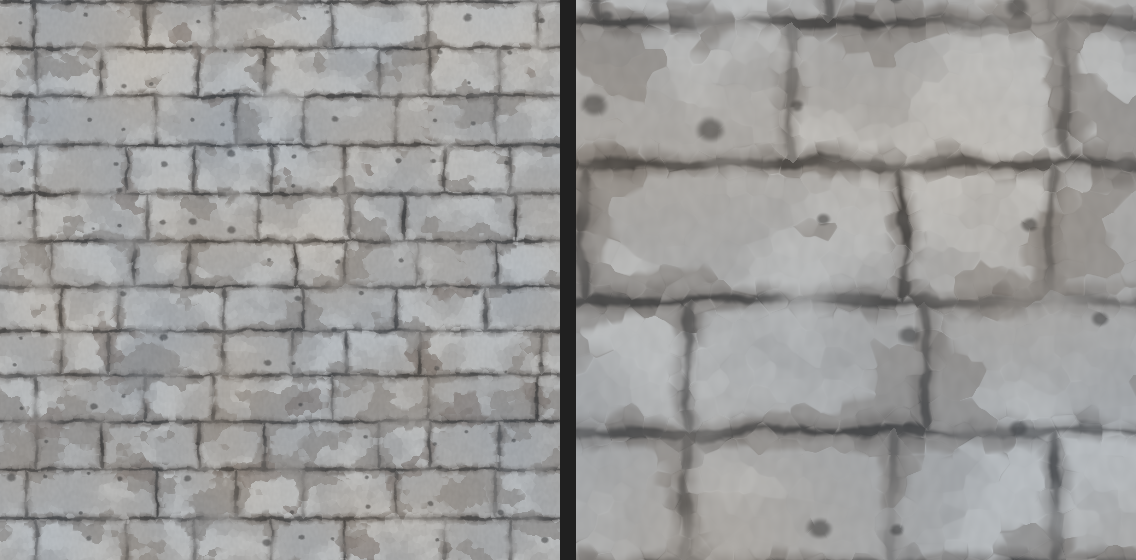
Left, the full canvas; right, a detail of the centre.
Reproduce this texture procedurally as a WebGL 1 fragment shader.

```glsl
precision highp float;
// Weathered, whitewashed stone wall: twelve courses of uneven blocks with ragged dark joints.
// Courses alternate six and seven blocks, and the joint layout recurs every eight courses.
// Painterly dabs quantise gradient noise into flat flakes, stains and chips.
uniform vec2 u_resolution;

const float COURSES = 12.0;
const float LAYOUT_PERIOD = 8.0;
const vec3 PALE = vec3(0.72, 0.725, 0.725);
const vec3 GREY = vec3(0.648, 0.65, 0.65);
const vec3 STAIN = vec3(0.56, 0.55, 0.54);
const vec3 BROWN = vec3(0.49, 0.46, 0.445);
const vec3 MORTAR = vec3(0.43, 0.415, 0.405);
const vec3 CREVICE = vec3(0.25, 0.25, 0.25);

float hash(vec2 c) {
  vec3 q = fract(c.xyx * vec3(0.1031, 0.103, 0.0973));
  q += dot(q, q.yzx + 33.33);
  return fract((q.x + q.y) * q.z);
}

float corner(vec2 cell, vec2 offset, vec2 f, vec2 freq, float seed) {
  float a = 6.2832 * hash(mod(cell + offset, freq) + seed);
  return dot(vec2(cos(a), sin(a)), f - offset);
}

// Gradient noise that tiles over the unit square for whole frequencies.
float noise(vec2 p, vec2 freq, float seed) {
  vec2 cell = floor(p * freq), f = fract(p * freq);
  vec2 w = f * f * f * (f * (f * 6.0 - 15.0) + 10.0);
  vec2 e = vec2(1.0, 0.0);
  float low = mix(corner(cell, e.yy, f, freq, seed), corner(cell, e.xy, f, freq, seed), w.x);
  float high = mix(corner(cell, e.yx, f, freq, seed), corner(cell, e.xx, f, freq, seed), w.x);
  return mix(low, high, w.y);
}

float fbm(vec2 p, vec2 freq, float seed) {
  float sum = 0.0, amp = 0.65;
  for (int i = 0; i < 4; i++) {
    sum += amp * noise(p, freq, seed + 17.0 * float(i));
    freq *= 2.0;
    amp *= 0.52;
  }
  return sum;
}

// Pulls p toward the centre of its nearest brush dab.
vec2 dab(vec2 p, vec2 count) {
  vec2 g = p * count, cell = floor(g), sum = vec2(0.0);
  float total = 0.0;
  for (int y = -1; y <= 1; y++) {
    for (int x = -1; x <= 1; x++) {
      vec2 c = cell + vec2(float(x), float(y));
      vec2 id = mod(c, count);
      vec2 centre = c + vec2(hash(id), hash(id + 51.7));
      float weight = exp(-14.0 * dot(g - centre, g - centre)) + 1e-6;
      sum += weight * centre;
      total += weight;
    }
  }
  return sum / total / count;
}

// Height of a bed joint, in courses from the top.
float bedJoint(float k) {
  return k + 0.1 + 0.07 * sin(k * 0.7854 - 2.2);
}

// Nearest upright joint of a course: distance, block index, joint strength.
vec3 uprightJoint(float x, float row) {
  float count = 6.0 + mod(row, 2.0), u = x * count, base = floor(u);
  vec3 nearest = vec3(9.0, base - 2.0, 0.0);
  for (int i = -1; i <= 2; i++) {
    float j = base + float(i);
    vec2 id = vec2(mod(j, count), mod(row, LAYOUT_PERIOD)) + 3.0;
    float at = j + 0.5 + 0.6 * (hash(id) - 0.5);
    float d = abs(u - at) / count;
    if (at <= u) nearest.y = j;
    if (d < nearest.x) nearest.xz = vec2(d, mix(0.35, 1.1, hash(id + 29.0)));
  }
  nearest.y = mod(nearest.y, count);
  return nearest;
}

// Scattered small pits, one at most per grid cell.
float chips(vec2 p, float count, float rough) {
  vec2 cell = floor(p * count), id = mod(cell, count) + 7.0;
  vec2 centre = 0.3 + 0.4 * vec2(hash(id), hash(id + 13.0));
  float radius = mix(0.04, 0.12, pow(hash(id + 37.0), 3.0));
  float d = length((fract(p * count) - centre) * vec2(0.85, 1.0)) + 0.05 * rough;
  return step(0.6, hash(id + 71.0)) * (1.0 - smoothstep(radius * 0.5, radius + 0.03, d));
}

void main() {
  vec2 p = gl_FragCoord.xy / u_resolution;
  vec2 flake = mix(p, dab(p, vec2(96.0)), 0.8);
  float rough = fbm(flake, vec2(48.0), 5.0);
  vec2 ragged = p + 0.007 * vec2(fbm(p, vec2(26.0), 11.0), fbm(p, vec2(26.0), 23.0));

  // Courses and blocks
  float t = (1.0 - ragged.y) * COURSES, k = floor(t);
  float row = k - step(t, bedJoint(k));
  float bed = min(t - bedJoint(row), bedJoint(row + 1.0) - t) / COURSES;
  vec3 upright = uprightJoint(ragged.x, row);
  float block = hash(vec2(upright.y, row) + 41.0);
  float edge = min(bed, upright.x);

  // Flaking whitewash, with a dirtier band low on the wall
  float damp = exp(-pow((p.y - 0.23) / 0.13, 2.0));
  float wash = fbm(flake, vec2(9.0, 11.0), 31.0) + 0.3 * (block - 0.5) - 0.12 * damp;
  vec3 color = mix(GREY, PALE, smoothstep(-0.16, 0.2, wash));
  float nearJoint = 1.0 - smoothstep(0.0, 0.022, edge);
  float dirt = fbm(flake, vec2(10.0, 13.0), 47.0) + 0.17 * damp + 0.16 * nearJoint;
  color = mix(color, STAIN, 0.8 * smoothstep(0.2, 0.27, dirt));
  float rust = fbm(flake, vec2(7.0, 9.0), 83.0) + 0.08 * damp + 0.06 * nearJoint;
  color = mix(color, BROWN, 0.6 * smoothstep(0.33, 0.38, rust));

  // Joints: a broken soft border around a thin dark core
  float fade = smoothstep(-0.35, 0.25, fbm(p, vec2(9.0, 12.0), 61.0));
  float strength = fade * (upright.x < bed ? upright.z : 0.95);
  float border = 1.0 - smoothstep(0.002, 0.012, edge + 0.012 * rough);
  float core = 1.0 - smoothstep(0.0008, 0.0045, edge + 0.005 * rough);
  color = mix(color, MORTAR, border * (0.25 + 0.4 * strength));
  color = mix(color, CREVICE, core * clamp(0.1 + 0.75 * strength, 0.0, 0.85));
  color = mix(color, CREVICE, 0.55 * chips(p, 16.0, rough));

  // Warm and cool drift, then bristle grain
  color += vec3(0.035, 0.005, -0.03) * noise(flake, vec2(6.0), 97.0);
  color += 0.025 * rough + 0.02 * noise(p, vec2(170.0, 110.0), 19.0);
  gl_FragColor = vec4(color, 1.0);
}
```
